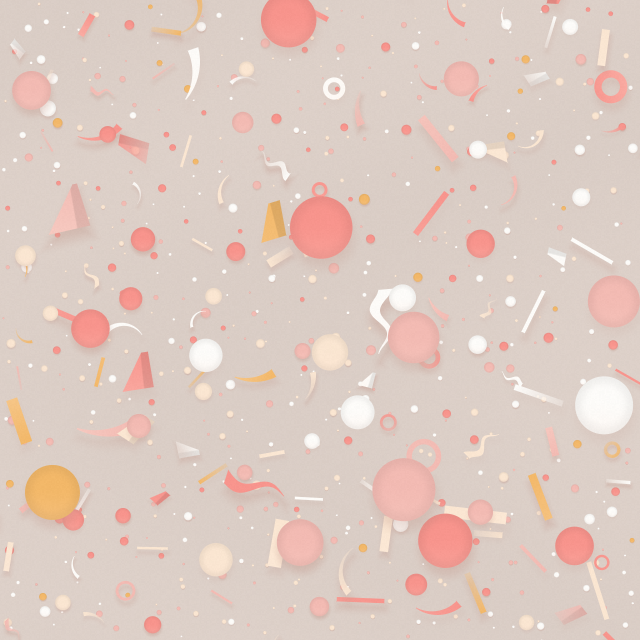
Give the GLSL for this pattern, as a WebGL 2 fragment shader.

```glsl
#version 300 es
precision highp float;
// Pastel confetti: balls, discs, rings, strips, curls and shards over warm beige.

#define BALL_GRID 5.0
#define DISC_GRID 7.0
#define PIECE_GRID 11.0
#define DOT_GRID 18.0
#define SPECK_GRID 27.0
#define JITTER 0.72
#define SHADOW 0.42
#define GRAIN 0.012

uniform vec2 u_resolution;
out vec4 fragColor;

const int DISC = 0, RING = 1, STRIP = 2, ARC = 3, SHARD = 4, WAVE = 5, MIXED = 6;
const vec3 BEIGE = vec3(0.86, 0.81, 0.78);
const vec3 SHADE = vec3(0.76, 0.59, 0.54);

// Four random values per cell
vec4 hash4(vec2 cell, float seed, float salt) {
    uvec4 v = uvec4(ivec4(cell, seed, salt)) * 1664525u + 1013904223u;
    v += v.yzxy * v.wxyz;
    v ^= v >> 16u;
    v += v.yzxy * v.wxyz;
    v ^= v >> 16u;
    return vec4(v >> 8u) / 16777216.0;
}

// Weighted choice of paper colour
vec3 palette(float t) {
    if (t < 0.20) return vec3(0.99, 0.985, 0.975); // white
    if (t < 0.34) return vec3(0.98, 0.90, 0.82);   // cream
    if (t < 0.53) return vec3(0.95, 0.73, 0.70);   // pink
    if (t < 0.73) return vec3(0.97, 0.58, 0.55);   // coral
    if (t < 0.87) return vec3(0.95, 0.72, 0.41);   // amber
    if (t < 0.95) return vec3(0.53, 0.70, 0.75);   // blue
    return vec3(0.24, 0.41, 0.53);                 // navy
}

int pickKind(float t) {
    return t < 0.08 ? RING : t < 0.40 ? STRIP : t < 0.76 ? ARC : t < 0.93 ? SHARD : WAVE;
}

mat2 rotation(float a) {
    return mat2(cos(a), sin(a), -sin(a), cos(a));
}

// Signed distance to a piece of half-length s; v varies its proportions
float shape(int kind, vec2 q, float s, float v) {
    if (kind == DISC) return length(q) - s;
    if (kind == RING) return abs(length(q) - 0.55 * s) - s * mix(0.09, 0.16, v);
    if (kind == STRIP) {
        vec2 b = abs(q) - s * vec2(1.0, mix(0.08, 0.33, v * v));
        return length(max(b, 0.0)) + min(max(b.x, b.y), 0.0);
    }
    if (kind == ARC) {
        float bend = s * mix(0.8, 2.5, v);
        vec2 c = q + vec2(0.0, bend);
        float along = atan(c.x, c.y) * bend / s;
        float width = s * mix(0.10, 0.24, v) * (0.55 - 0.45 * along);
        return max(abs(length(c) - bend) - width, (abs(along) - 1.0) * s);
    }
    if (kind == SHARD) {
        float side = abs(q.y) - 0.35 * s - mix(0.05, 0.4, v) * q.x;
        return max(0.92 * side, 0.95 * (abs(q.x + 0.3 * q.y) - 0.72 * s));
    }
    float k = mix(3.0, 6.0, v) / s, amp = 0.2 * s;
    float slope = amp * k * cos(k * q.x);
    float ribbon = abs(q.y - amp * sin(k * q.x)) - 0.11 * s * (1.1 - q.x / s);
    return max(ribbon / sqrt(1.0 + slope * slope), abs(q.x) - s);
}

// One jittered grid of pieces, painted over col
void scatter(inout vec3 col, vec2 p, float px, float grid, float density,
             vec2 sizes, int family, float seed) {
    vec2 home = floor(p * grid);
    for (int j = -1; j <= 1; j++)
    for (int i = -1; i <= 1; i++) {
        vec2 cell = home + vec2(i, j);
        vec4 place = hash4(cell, seed, 1.0);
        if (place.w > density) continue;
        vec4 look = hash4(cell, seed, 2.0);
        vec2 centre = (cell + 0.5 + JITTER * (place.xy - 0.5)) / grid;
        float s = mix(sizes.x, sizes.y, place.z * place.z);
        int kind = family == MIXED ? pickKind(look.x) : family;
        mat2 turn = rotation(6.2832 * look.y);
        vec2 offset = p - centre;
        vec2 q = turn * offset;

        // Soft shadow falling below
        float blur = 0.32 * s;
        float shadowDist = shape(kind, turn * (offset + vec2(-0.05, 0.30) * s), s, look.z);
        float depth = SHADOW * fract(look.x * 17.0) * (1.0 - smoothstep(-blur, blur, shadowDist));
        col = mix(col, SHADE, depth);

        // Paper tint, gradient and fold
        float d = shape(kind, q, s, look.z);
        vec3 tint = palette(look.w);
        float opacity = 1.0;
        if (kind == DISC) {
            float rim = smoothstep(0.55, 1.0, length(offset) / s);
            tint *= 1.0 - 0.05 * rim;
            float glow = 1.0 - smoothstep(-1.0, 0.2, offset.y / s);
            tint = mix(tint, vec3(1.0, 0.88, 0.83), 0.12 * glow);
        } else {
            float along = clamp(0.5 + 0.5 * q.x / s, 0.0, 1.0);
            tint = mix(tint, vec3(1.0, 0.93, 0.88), 0.3 * along * look.z);
            opacity = 1.0 - 0.7 * along * step(0.65, fract(look.y * 13.0));
            if (kind == SHARD) tint *= 1.0 - 0.09 * smoothstep(-px, px, q.y - 0.25 * q.x);
        }
        col = mix(col, tint, opacity * clamp(0.5 - d / px, 0.0, 1.0));
    }
}

void main() {
    float px = 1.0 / min(u_resolution.x, u_resolution.y);
    vec2 p = gl_FragCoord.xy * px;
    vec3 col = BEIGE + 0.006 * sin(5.0 * p.x + 3.0 * sin(4.0 * p.y));
    // Small to large
    scatter(col, p, px, SPECK_GRID, 0.50, vec2(0.0015, 0.0035), DISC, 11.0);
    scatter(col, p, px, DOT_GRID, 0.80, vec2(0.0035, 0.0085), DISC, 23.0);
    scatter(col, p, px, PIECE_GRID, 0.86, vec2(0.018, 0.050), MIXED, 37.0);
    scatter(col, p, px, DISC_GRID, 0.68, vec2(0.012, 0.023), DISC, 41.0);
    scatter(col, p, px, BALL_GRID, 0.82, vec2(0.026, 0.052), DISC, 59.0);
    // Fine paper grain
    col += GRAIN * (hash4(floor(p * 512.0), 71.0, 3.0).x - 0.5);
    fragColor = vec4(col, 1.0);
}
```
